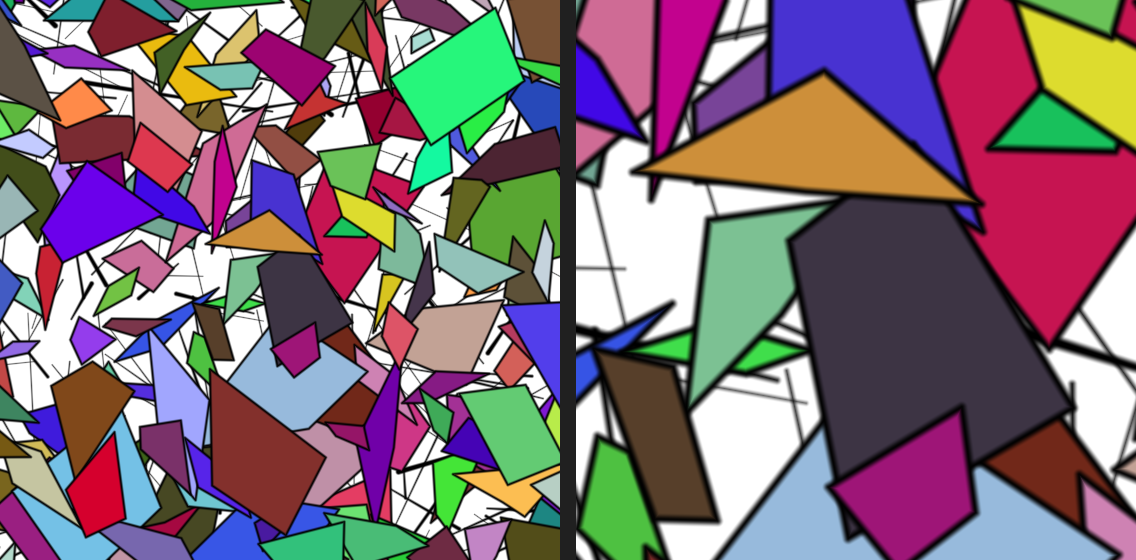
Left: the whole. Right: its middle third, enlarged.
This pattern is drawn by a WebGL 2 fragment shader. Its source:

```glsl
#version 300 es
precision highp float;
// Scattered, overlapping flat-coloured quads with black outlines over black slivers on white.

uniform vec2 u_resolution;
out vec4 outColor;

const int SHAPE_COUNT = 170;
const int SLIVER_COUNT = 210;
const float MARGIN = 0.08;            // scatter area beyond the canvas border
const float SCATTER_JITTER = 0.10;
const float MIN_RADIUS = 0.085;
const float MAX_RADIUS = 0.22;
const float MIN_CORNER = 0.2;         // nearest corner, relative to the radius
const float MIN_STRETCH = 0.25;       // narrowest quad, relative to its length
const float ANGLE_JITTER = 1.25;
const float OUTLINE_HALF_WIDTH = 0.0019;
const float SLIVER_MIN_HALF_WIDTH = 0.0005;
const float SLIVER_MAX_HALF_WIDTH = 0.0046;
const float EDGE_SOFTNESS = 0.0046;
const float TAU = 6.28319;

const vec3 PAPER = vec3(1.0);
const vec3 INK = vec3(0.0);
const vec3 ROSE = vec3(0.68, 0.20, 0.40);
const vec3 VIOLET = vec3(0.38, 0.20, 0.74);
const vec3 GREEN = vec3(0.26, 0.75, 0.40);
const vec3 YELLOW = vec3(0.84, 0.77, 0.24);
const vec3 BROWN = vec3(0.36, 0.25, 0.19);
const vec3 PALE = vec3(0.60, 0.73, 0.78);

vec4 hash4(float n) {
    vec4 p = fract(n * vec4(0.1031, 0.1030, 0.0973, 0.1099));
    p += dot(p, p.wzxy + 33.33);
    return fract((p.xxyz + p.yzzw) * p.zywx);
}

mat2 rotation(float angle) {
    float c = cos(angle), s = sin(angle);
    return mat2(c, s, -s, c);
}

// Evenly spread position from a low-discrepancy sequence plus jitter
vec2 scatter(float index, vec2 random) {
    vec2 spread = fract(0.5 + index * vec2(0.75488, 0.56984));
    return mix(vec2(-MARGIN), vec2(1.0 + MARGIN), spread) + SCATTER_JITTER * (random - 0.5);
}

// Weighted colour family, varied per channel
vec3 shapeColor(float pick, vec3 random) {
    vec3 base = pick < 0.25 ? ROSE
              : pick < 0.41 ? VIOLET
              : pick < 0.59 ? GREEN
              : pick < 0.66 ? YELLOW
              : pick < 0.84 ? BROWN : PALE;
    float variation = base == BROWN ? 0.30 : 0.46;
    return clamp(base + variation * (random - 0.5), 0.0, 1.0);
}

// Signed distance to a quad, negative inside
float quadDistance(vec2 p, vec2 corners[4]) {
    float nearest = 1e3, side = 1.0;
    for (int i = 0; i < 4; i++) {
        vec2 a = corners[i], b = corners[(i + 3) % 4];
        vec2 edge = b - a, toPoint = p - a;
        vec2 offset = toPoint - edge * clamp(dot(toPoint, edge) / dot(edge, edge), 0.0, 1.0);
        nearest = min(nearest, dot(offset, offset));
        bvec3 crossing = bvec3(p.y >= a.y, p.y < b.y, edge.x * toPoint.y > edge.y * toPoint.x);
        if (all(crossing) || all(not(crossing))) side = -side;
    }
    return side * sqrt(nearest);
}

// Distance to a straight stroke that narrows towards one end
float sliverDistance(vec2 p, float halfLength, float halfWidth) {
    float along = clamp(p.x, -halfLength, halfLength);
    float taper = mix(1.0, 0.35, 0.5 + 0.5 * along / halfLength);
    return length(p - vec2(along, 0.0)) - halfWidth * taper;
}

void main() {
    vec2 p = gl_FragCoord.xy / u_resolution;
    float soft = 0.5 * max(EDGE_SOFTNESS, 1.0 / u_resolution.y);
    vec3 color = PAPER;

    // Black slivers at the back
    for (int i = 0; i < SLIVER_COUNT; i++) {
        float id = float(i);
        vec4 place = hash4(id * 3.17 + 401.3);
        vec4 form = hash4(id * 5.71 + 87.9);
        vec2 local = rotation(TAU * place.z) * (p - scatter(id, place.xy));
        float halfWidth = mix(SLIVER_MIN_HALF_WIDTH, SLIVER_MAX_HALF_WIDTH, form.x * form.x);
        float d = sliverDistance(local, mix(0.03, 0.17, form.y), halfWidth);
        color = mix(color, INK, 1.0 - smoothstep(-soft, soft, d));
    }

    // Outlined quads, later ones on top
    for (int i = 0; i < SHAPE_COUNT; i++) {
        float id = float(i);
        vec4 place = hash4(id * 7.31 + 19.7);
        vec2 local = p - scatter(id, place.xy);
        float radius = mix(MIN_RADIUS, MAX_RADIUS, place.w);
        if (length(local) > radius + 0.01) continue;

        vec4 reach = radius * mix(vec4(MIN_CORNER), vec4(1.0), hash4(id * 4.93 + 233.1));
        vec4 turn = ANGLE_JITTER * (hash4(id * 6.37 + 57.3) - 0.5);
        vec4 tint = hash4(id * 8.59 + 311.9);
        float stretch = mix(MIN_STRETCH, 1.0, fract(tint.w * 17.0));
        float pick = fract(0.3 + id * 0.61803);
        vec2 corners[4];
        for (int k = 0; k < 4; k++) {
            float angle = TAU * 0.25 * float(k) + turn[k];
            corners[k] = reach[k] * vec2(cos(angle), stretch * sin(angle));
        }
        float d = quadDistance(rotation(TAU * place.z) * local, corners);
        vec3 fill = shapeColor(pick, tint.xyz);
        vec3 paint = mix(fill, INK, smoothstep(-soft, soft, d + OUTLINE_HALF_WIDTH));
        color = mix(color, paint, 1.0 - smoothstep(-soft, soft, d - OUTLINE_HALF_WIDTH));
    }

    outColor = vec4(color, 1.0);
}
```
